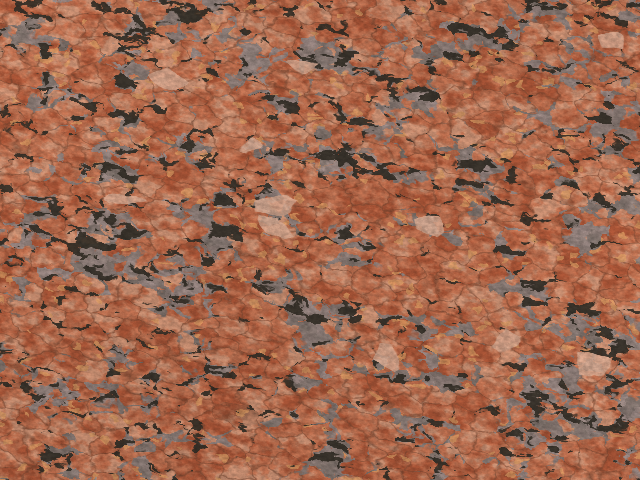
Reproduce this texture procedurally as a WebGL 1 fragment shader.

```glsl
precision highp float;
// Polished red granite: cellular feldspar grains in brick to salmon tones,
// blue-grey quartz filling the gaps, ragged black mica flecks along a tilted
// grain direction, and a few pale chips and ochre specks.
uniform vec2 u_resolution;

const vec3 BRICK = vec3(0.62, 0.31, 0.20);
const vec3 TERRACOTTA = vec3(0.71, 0.42, 0.30);
const vec3 SALMON = vec3(0.76, 0.54, 0.43);
const vec3 SEAM = vec3(0.44, 0.26, 0.18);
const vec3 SLATE = vec3(0.42, 0.39, 0.37);
const vec3 QUARTZ = vec3(0.58, 0.52, 0.51);
const vec3 MICA = vec3(0.19, 0.17, 0.14);
const vec3 CHIP = vec3(0.79, 0.62, 0.53);
const vec3 OCHRE = vec3(0.80, 0.57, 0.36);

vec2 hash2(vec2 p) {
  vec3 h = fract(p.xyx * vec3(0.1031, 0.1030, 0.0973));
  h += dot(h, h.yzx + 33.33);
  return fract((h.xx + h.yz) * h.zy);
}

float valueNoise(vec2 p) {
  vec2 i = floor(p);
  vec2 f = fract(p);
  f = f * f * (3.0 - 2.0 * f);
  float low = mix(hash2(i).x, hash2(i + vec2(1.0, 0.0)).x, f.x);
  float high = mix(hash2(i + vec2(0.0, 1.0)).x, hash2(i + 1.0).x, f.x);
  return mix(low, high, f.y);
}

float layeredNoise(vec2 p) {
  float sum = 0.0;
  float weight = 0.533;
  for (int i = 0; i < 4; i++) {
    sum += weight * valueNoise(p);
    p = mat2(1.7, 1.1, -1.1, 1.7) * p + 17.3;
    weight *= 0.5;
  }
  return sum;
}

// Cellular noise: x = gap to the nearest border, yz = random values of the cell.
vec3 cells(vec2 p) {
  vec2 base = floor(p);
  vec2 nearestCell = base;
  float nearest = 8.0;
  float second = 8.0;
  for (int y = -1; y <= 1; y++) {
    for (int x = -1; x <= 1; x++) {
      vec2 cell = base + vec2(float(x), float(y));
      float d = length(cell + hash2(cell) - p);
      if (d < nearest) {
        second = nearest;
        nearest = d;
        nearestCell = cell;
      } else {
        second = min(second, d);
      }
    }
  }
  return vec3(second - nearest, hash2(nearestCell + 71.7));
}

// Rotates into the grain direction and squeezes across it.
vec2 alongGrain(vec2 p, float angle, float squeeze) {
  float c = cos(angle);
  float s = sin(angle);
  return vec2(c * p.x + s * p.y, squeeze * (c * p.y - s * p.x));
}

vec2 roughen(vec2 p, float scale, float amount) {
  vec2 offset = vec2(layeredNoise(p * scale), layeredNoise(p * scale + 43.0));
  return p + amount * (offset - 0.5);
}

vec3 feldspar(vec3 grain, float mottle) {
  float tone = clamp(0.55 * grain.y + 1.9 * (mottle - 0.5) + 0.24, 0.0, 1.0);
  vec3 color = mix(BRICK, TERRACOTTA, smoothstep(0.0, 0.55, tone));
  color = mix(color, SALMON, smoothstep(0.55, 1.0, tone));
  return mix(SEAM, color, 0.5 + 0.5 * smoothstep(0.0, 0.13, grain.x));
}

void main() {
  vec2 p = gl_FragCoord.xy / u_resolution.y + 3.0;
  vec2 q = alongGrain(p, -0.16, 1.5);
  vec2 w = roughen(q, 32.0, 0.036);

  // Feldspar grains with mottled faces
  vec3 grain = cells(w * 18.0);
  vec3 color = feldspar(grain, layeredNoise(q * 42.0));
  float border = 1.0 - smoothstep(0.0, 0.3, grain.x);

  // Ochre specks and pale chips
  vec3 speck = cells(w * 55.0 + 9.0);
  float ochre = step(0.94, speck.y) * smoothstep(0.03, 0.2, speck.x);
  color = mix(color, OCHRE, 0.7 * ochre);
  vec3 chip = cells(roughen(q, 40.0, 0.012) * vec2(13.0, 18.0) + 5.0);
  float pale = step(0.975, chip.z) * smoothstep(0.10, 0.18, chip.x);

  // Quartz gathers in patches and in the gaps between grains
  vec3 shard = cells(w * 34.0 + 21.0);
  float gather = layeredNoise(w * 13.0 + 60.0) + 0.28 * (shard.y - 0.5) + 0.13 * border;
  float quartz = smoothstep(0.655, 0.705, gather);
  float shade = clamp(0.6 * shard.z + layeredNoise(q * 50.0 + 8.0) - 0.3, 0.0, 1.0);
  color = mix(color, mix(SLATE, QUARTZ, shade), 0.94 * quartz);
  color = mix(color, CHIP, 0.85 * pale);

  // Mica flecks, drawn out along the grain and close to the quartz
  float fleck = layeredNoise(w * vec2(25.0, 42.0) + 90.0) + 0.5 * (gather - 0.55) + 0.08 * border;
  color = mix(color, MICA, 0.92 * smoothstep(0.715, 0.775, fleck) * (1.0 - pale));

  // Broad light variation and fine surface grit
  float broad = sin(2.1 * p.x + 1.3 * p.y) * sin(3.7 * p.y - 1.1 * p.x);
  float grit = layeredNoise(q * 130.0) - 0.5;
  color *= 1.0 + 0.03 * broad + 0.36 * grit;
  gl_FragColor = vec4(clamp(color, 0.0, 1.0), 1.0);
}
```
